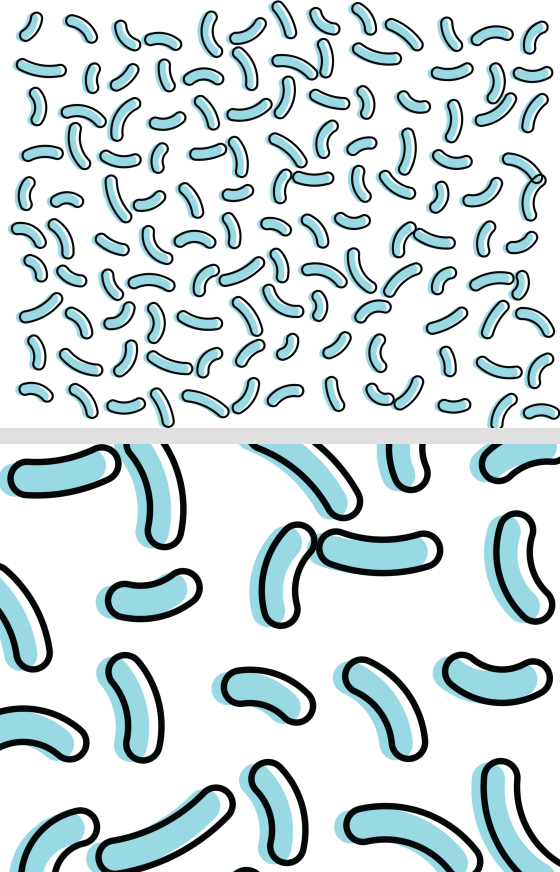
Top: the whole. Bottom: its middle third, enlarged.
Reproduce this pattern procedurally as a Shadertoy shader.

```glsl
vec3 hash3(vec2 cell) {
    vec3 h = fract(vec3(cell.xyx) * vec3(0.1031, 0.1030, 0.0973) + 0.37);
    h += dot(h, h.yxz + 33.33);
    return fract((h.xxy + h.yzz) * h.zyx);
}

// Distance to a round-capped arc whose middle sits at the origin
float bentCapsule(vec2 p, float len, float halfAngle, float thickness) {
    float radius = 0.5 * len / halfAngle;
    vec2 tip = vec2(sin(halfAngle), cos(halfAngle));
    p = vec2(abs(p.x), p.y + radius);
    float d = tip.y * p.x > tip.x * p.y
        ? length(p - radius * tip)
        : abs(length(p) - radius);
    return d - thickness;
}

float coverage(float d, float pixel) {
    return smoothstep(0.7 * pixel, -0.7 * pixel, d);
}

void mainImage(out vec4 fragColor, in vec2 fragCoord) {
    float pixel = 13.6 / iResolution.x;
    vec2 p = fragCoord * pixel - vec2(0.38, 0.2);
    vec2 home = floor(p);
    float fillDist = 1e3, lineDist = 1e3;

    for (int j = -1; j <= 1; j++)
    for (int i = -1; i <= 1; i++) {
        vec2 cell = home + vec2(i, j);
        vec3 place = hash3(cell + 17.0);
        vec3 form = hash3(cell + 71.0);

        // Keep a margin, and thin out the right side
        bool outside = any(lessThan(cell, vec2(0.0))) || cell.x > 12.0 || cell.y > 9.0;
        if (outside || (cell.x > 8.0 && place.z < 0.13)) continue;

        // Jitter plus a slow drift hides the grid
        vec2 center = cell + 0.5 + 0.32 * (place.xy - 0.5)
            + 0.2 * sin(cell.yx * vec2(0.9, 0.75) + vec2(1.0, 2.6));

        // Neighbours lie roughly crosswise, bending either way
        float angle = 1.5708 * mod(cell.x + cell.y, 2.0) + 1.5 * (form.x - 0.5);
        angle += 3.14159 * step(0.5, fract(form.x * 57.0));
        mat2 turn = mat2(cos(angle), -sin(angle), sin(angle), cos(angle));
        float len = mix(0.46, 0.96, form.y);
        float bend = mix(0.25, 0.75, form.z);

        // The colour is printed left of its outline
        vec2 q = p - center;
        float outline = bentCapsule(turn * q, len, bend, 0.135);
        float tint = bentCapsule(turn * (q + vec2(0.1, 0.012)), len, bend, 0.135);
        lineDist = min(lineDist, abs(outline) - 0.026);
        fillDist = min(fillDist, tint);
    }

    vec3 color = mix(vec3(1.0), vec3(0.60, 0.85, 0.89), coverage(fillDist, pixel));
    color = mix(color, vec3(0.02, 0.03, 0.03), coverage(lineDist, pixel));
    fragColor = vec4(color, 1.0);
}
```
